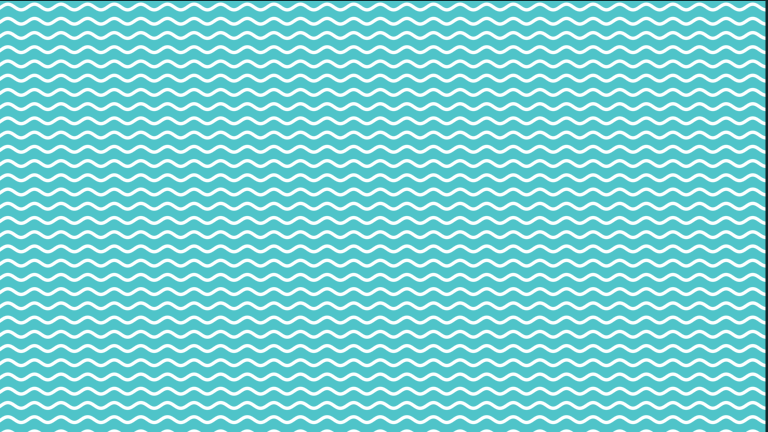
Give the GLSL for this pattern, as a Shadertoy shader.

```glsl
const float TAU = 6.2831853;

const vec3 TEAL = vec3(0.31, 0.77, 0.79);
const vec3 WHITE = vec3(0.99, 1.0, 1.0);
const vec3 EDGE_DARK = vec3(0.06, 0.15, 0.16);

// Repeats over the whole canvas, and the phase at its centre
const vec2 REPEATS = vec2(28.87, 30.36);
const vec2 PHASE = vec2(0.139, 0.687);

// Lengths as fractions of the canvas height
const float AMPLITUDE = 0.0065;
const float LINE_WIDTH = 0.0078;
const float RIGHT_EDGE = 0.0058;
const float TOP_EDGE = 0.0022;

// Approximate distance to the nearest of a stack of cosine waves
float waveDistance(vec2 p, vec2 cell, vec2 phase, float amplitude) {
    float angle = TAU * (p.x / cell.x + phase.x);
    float height = p.y - amplitude * cos(angle);
    float slope = amplitude * TAU / cell.x * sin(angle);
    float row = height / cell.y - phase.y;
    float offset = (row - round(row)) * cell.y;
    return abs(offset) / sqrt(1.0 + slope * slope);
}

// Smooth coverage of the region where the distance is negative
float coverage(float dist, float softness) {
    return 1.0 - smoothstep(-softness, softness, dist);
}

// Signed distance to the strips along the right and top borders
float borderDistance(vec2 p, vec2 size, vec2 thickness) {
    vec2 inset = size - p - thickness;
    return min(inset.x, inset.y);
}

void mainImage(out vec4 fragColor, in vec2 fragCoord) {
    float pixel = 1.0 / iResolution.y;
    vec2 size = iResolution.xy * pixel;
    vec2 p = fragCoord * pixel;
    vec2 cell = size / REPEATS;

    // White waves on teal
    float wave = waveDistance(p - 0.5 * size, cell, PHASE, AMPLITUDE);
    vec3 color = mix(TEAL, WHITE, coverage(wave - 0.5 * LINE_WIDTH, 0.75 * pixel));

    // Dark right and top borders
    float border = borderDistance(p, size, vec2(RIGHT_EDGE, TOP_EDGE));
    color = mix(color, EDGE_DARK, coverage(border, 0.6 * pixel));

    fragColor = vec4(color, 1.0);
}
```
